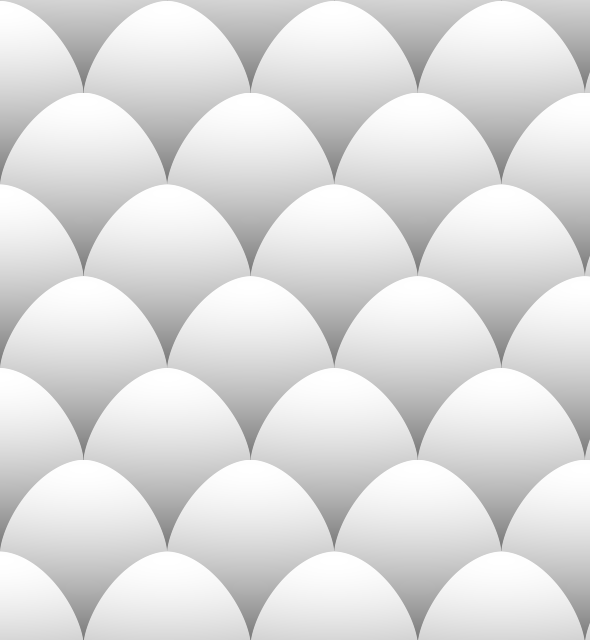
A WebGL 1 fragment shader for this pattern:

```glsl
precision highp float;
// Overlapping rows of pale, egg-shaped scales, each row shifted by half a scale.
// Every point sees either the scale of its own row or the one behind it;
// each scale is shaded from a white crown to a dark, hidden foot.

uniform vec2 u_resolution;

// Lengths as fractions of the canvas height
const float SCALE_WIDTH = 0.2611;
const float ROW_HEIGHT = 0.1434;
const float FIRST_CROWN = 0.9987;

// Outline exponents: across from the axis, and up from the foot
const vec2 OUTLINE = vec2(1.8, 1.49);

// Distance from the scale axis: 0 on the axis, 1 at the side tips
float axisOffset(float x, float row) {
  float column = x / SCALE_WIDTH + 0.5 * mod(row, 2.0);
  return 2.0 * abs(fract(column + 0.5) - 0.5);
}

// Approximate signed distance to the outline, negative inside
float scaleDistance(float across, float down) {
  vec2 q = max(vec2(across, 1.0 - down), 0.0001);
  vec2 powers = pow(q, OUTLINE);
  vec2 slope = OUTLINE * powers / q / vec2(0.5 * SCALE_WIDTH, ROW_HEIGHT);
  return (powers.x + powers.y - 1.0) / length(slope);
}

// Brightness falls off around a highlight just below the crown
float scaleShade(float across, float down) {
  float reach = length(vec2(0.3 * across, down - 0.1));
  return 1.0 - 0.201 * pow(reach, 1.554);
}

void main() {
  vec2 p = gl_FragCoord.xy / u_resolution.y;
  float pixel = 1.0 / u_resolution.y;

  // Row index grows downwards; "down" runs from crown to foot
  float rowPosition = (FIRST_CROWN - p.y) / ROW_HEIGHT;
  float row = floor(rowPosition);
  float down = rowPosition - row;
  float across = axisOffset(p.x, row);

  // Front scale over the half-shifted scale behind it
  float front = scaleShade(across, down);
  float back = scaleShade(1.0 - across, down + 1.0);
  float distanceToEdge = scaleDistance(across, down);
  float cover = 1.0 - smoothstep(-0.6 * pixel, 0.6 * pixel, distanceToEdge);

  gl_FragColor = vec4(vec3(mix(back, front, cover)), 1.0);
}
```
